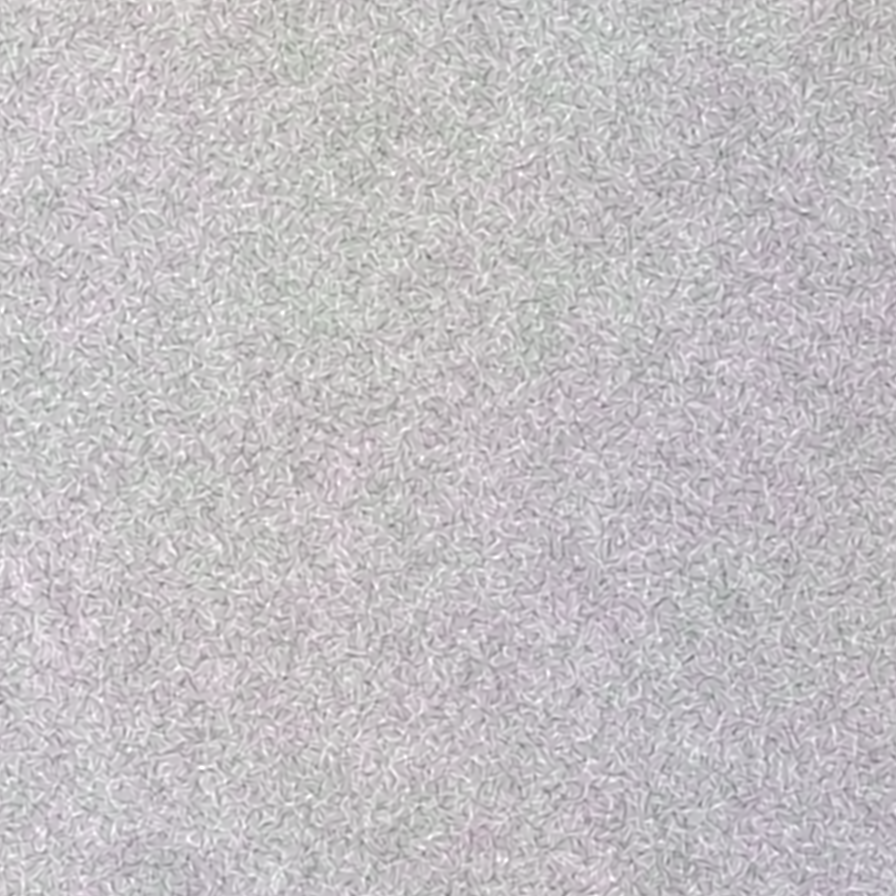
Reproduce this texture procedurally as a WebGL 2 fragment shader.

```glsl
#version 300 es
precision highp float;
// Fine soft grain of short crossing ripples on pale grey, with faint lilac and green blotches.

uniform vec2 u_resolution;
out vec4 fragColor;

const float TAU = 6.2831853;

const vec3 BASE_COLOR = vec3(0.769, 0.756, 0.767);
const float GRAIN_CELLS = 98.0;             // grain cells across the canvas
const float GRAIN_CONTRAST = 0.098;
const int RIPPLES_PER_CELL = 2;
const vec2 RIPPLE_FALLOFF = vec2(3.0, 7.0); // along and across each ripple
const float RIPPLE_FREQUENCY = 0.84;        // waves per cell
const float CLUMP_CELLS = 44.0;
const float BLOTCH_CELLS = 15.0;
const float CLUMP_LIGHT = 0.05;
const float BLOTCH_LIGHT = 0.03;
const float CLUMP_TINT = 0.035;
const float BLOTCH_TINT = 0.04;
const vec3 PINK_GREEN = vec3(0.45, -0.4, 0.3);
const vec3 BLUE_YELLOW = vec3(-0.3, -0.15, 1.0);
const vec2 LIGHT_SLOPE = vec2(-0.05, 0.01); // brighter towards the left
const float DRIFT_TINT = 0.007;

vec4 hash4(vec2 p) {
    vec4 q = fract(p.xyxy * vec4(0.1031, 0.1030, 0.0973, 0.1099));
    q += dot(q, q.wzxy + 33.33);
    return fract((q.xxyz + q.yzzw) * q.zywx);
}

// Sum of small randomly placed and turned wave packets, centred on zero.
float rippleGrain(vec2 p) {
    vec2 cell = floor(p);
    float sum = 0.0;
    for (int y = -1; y <= 1; y++)
    for (int x = -1; x <= 1; x++)
    for (int i = 0; i < RIPPLES_PER_CELL; i++) {
        vec2 id = cell + vec2(x, y);
        vec4 rnd = hash4(id + 17.0 + 211.0 * float(i));
        float angle = rnd.z * TAU;
        vec2 along = vec2(cos(angle), sin(angle));
        vec2 d = p - id - rnd.xy;
        vec2 q = vec2(dot(d, along), dot(d, vec2(-along.y, along.x)));
        float frequency = RIPPLE_FREQUENCY * mix(0.75, 1.25, fract(rnd.w * 7.0));
        sum += exp(-dot(RIPPLE_FALLOFF, q * q)) * cos(TAU * (q.y * frequency + rnd.w));
    }
    return sum;
}

// Soft cellular spots: x is lightness, y is pink against green.
vec2 softSpots(vec2 p) {
    vec2 cell = floor(p);
    vec2 sum = vec2(0.0);
    for (int y = -1; y <= 1; y++)
    for (int x = -1; x <= 1; x++) {
        vec2 id = cell + vec2(x, y);
        vec4 rnd = hash4(id + 53.0);
        vec2 d = p - id - rnd.xy;
        sum += (rnd.zw - 0.5) * exp(-4.0 * dot(d, d));
    }
    return sum;
}

// Wide, slow colour drift from layered sines.
vec3 colorDrift(vec2 p) {
    float pink = sin(5.0 * p.x - 4.0 * p.y + 1.6 * sin(4.0 * p.y + 1.0)) + 1.2 * (p.x - p.y);
    float blue = sin(8.0 * p.x + 3.0 * p.y + 1.3 * sin(6.0 * p.y)) + 1.4 * (p.x - p.y);
    return DRIFT_TINT * (pink * PINK_GREEN + blue * BLUE_YELLOW);
}

void main() {
    vec2 uv = gl_FragCoord.xy / u_resolution.y;

    // Lightness
    vec2 clumps = softSpots(uv * CLUMP_CELLS);
    vec2 blotches = softSpots(uv * BLOTCH_CELLS + 131.0);
    float light = GRAIN_CONTRAST * rippleGrain(uv * GRAIN_CELLS);
    light += CLUMP_LIGHT * clumps.x + BLOTCH_LIGHT * blotches.x;
    light += dot(uv - 0.5, LIGHT_SLOPE);

    // Tint
    float pink = CLUMP_TINT * clumps.y + BLOTCH_TINT * blotches.y;
    vec3 color = BASE_COLOR + light + pink * PINK_GREEN + colorDrift(uv);

    fragColor = vec4(clamp(color, 0.0, 1.0), 1.0);
}
```
